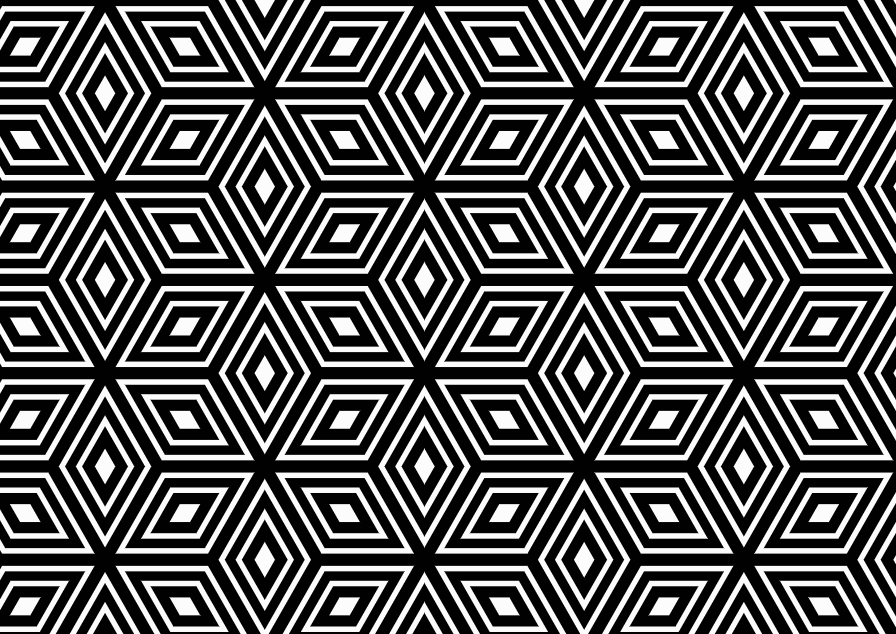
Write a WebGL 1 fragment shader that draws this pattern.

```glsl
precision highp float;

uniform vec2 u_resolution;

const vec2 CELL = vec2(1.7320508, 1.0);

// Offset from the nearest point of a triangular lattice with unit spacing
vec2 nearestStar(vec2 p) {
    vec2 a = mod(p + 0.5 * CELL, CELL) - 0.5 * CELL;
    vec2 b = mod(p, CELL) - 0.5 * CELL;
    return dot(a, a) < dot(b, b) ? a : b;
}

// Distance to the closest rhombus side: three lines cross at each star
float rhombusEdge(vec2 r) {
    float level = abs(r.y);
    float rising = abs(0.8660254 * r.x - 0.5 * r.y);
    float falling = abs(0.8660254 * r.x + 0.5 * r.y);
    return min(level, min(rising, falling));
}

void main() {
    // Lattice units, anchored to a star on the top edge
    vec2 p = gl_FragCoord.xy / u_resolution.y;
    vec2 lattice = (p - vec2(0.1657, 1.0)) * vec2(3.438, 3.398);
    float pixel = 1.0 / (u_resolution.y * 0.2943);

    float edge = rhombusEdge(nearestStar(lattice));

    // Two nested outlines around a solid core
    float outlines = 0.0147 - abs(abs(edge - 0.0875) - 0.04);
    float core = edge - 0.202;
    float ink = clamp(max(outlines, core) / pixel + 0.5, 0.0, 1.0);

    gl_FragColor = vec4(vec3(mix(0.005, 0.99, ink)), 1.0);
}
```
